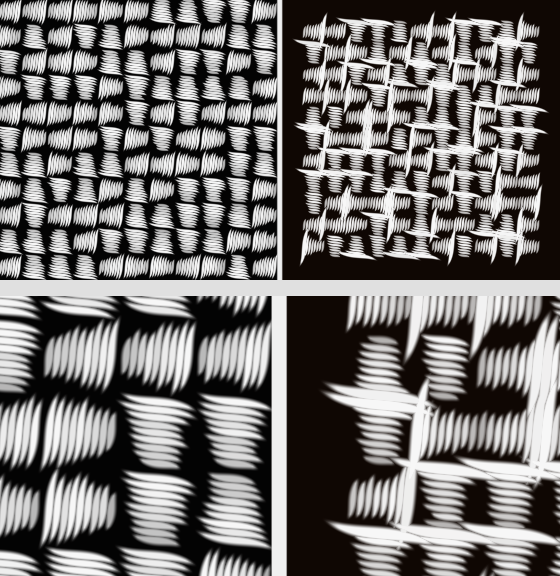
Top: the whole. Bottom: its middle third, enlarged.
Write a Shadertoy shader that draws this pattern.

```glsl
const float CELLS = 11.0;                        // repeats across and down in each panel
const float LEFT_PITCH = 0.0914;                 // all lengths below: canvas height = 1
const vec2 LEFT_CORNER = vec2(-0.0147, 0.001);
const float RIGHT_PITCH = 0.0768;
const vec2 RIGHT_CORNER = vec2(1.0816, 0.0816);
const float DIVIDER_X = 0.999;
const float DIVIDER_HALF = 0.009;
const float SOFTNESS = 0.0032;
const float HOOK = 0.25;                         // end displacement relative to half length
const float LONG_CHANCE = 0.8;
const vec3 LEFT_GROUND = vec3(0.012, 0.01, 0.01);
const vec3 RIGHT_GROUND = vec3(0.06, 0.028, 0.012);
const vec3 INK = vec3(0.97);
const vec3 DIVIDER = vec3(0.94);

float hash(vec2 p) {
    vec3 q = fract(vec3(p.xyx) * 0.1031);
    q += dot(q, q.yzx + 33.33);
    return fract((q.x + q.y) * q.z);
}

// Tapered S-shaped stroke along x
float stroke(vec2 q, float halfLength, float halfWidth, float soft) {
    float t = q.x / halfLength;
    if (abs(t) > 1.0) return 0.0;
    float bend = -HOOK * halfLength * t * (0.35 + 0.65 * t * t);
    float edge = abs(q.y - bend) - halfWidth * (1.0 - t * t);
    return (1.0 - smoothstep(-soft, soft, edge)) * (1.0 - smoothstep(0.7, 1.0, abs(t)));
}

// Stack of strokes that lengthen along y
float stack(vec2 q, vec2 id, bool woven, float soft) {
    float ink = 0.0;
    float count = woven ? 8.0 : 9.0;
    float tail = woven && hash(id + 71.0) < LONG_CHANCE ? 1.0 : 0.0;
    for (float i = 0.0; i < count; i++) {
        float u = i / (count - 1.0);
        vec2 seed = id * 13.0 + vec2(i, i * 3.0 + 5.0);
        vec2 jitter = vec2(hash(seed), hash(seed + 47.0)) - 0.5;
        float growth = tail * pow(u, 10.0);
        float halfLength = woven ? mix(0.31, 0.45, u) + 0.52 * growth
                                 : mix(0.32, 0.54, u);
        halfLength += 0.1 * jitter.x;
        float halfWidth = 0.056 + 0.045 * growth;
        vec2 center = vec2(0.07 * jitter.y, (u - 0.5) * (woven ? 0.86 : 0.8));
        float shade = mix(0.76, 1.0, sqrt(u)) + 0.12 * jitter.y;
        ink = max(ink, min(shade, 1.0) * stroke(q - center, halfLength, halfWidth, soft));
    }
    return ink;
}

// Grid of stacks, each turned by a random quarter turn
float weave(vec2 p, bool woven, float soft) {
    float ink = 0.0;
    vec2 home = floor(p);
    for (int y = -1; y <= 1; y++) {
        for (int x = -1; x <= 1; x++) {
            vec2 id = home + vec2(x, y);
            if (any(lessThan(id, vec2(0.0))) || any(greaterThanEqual(id, vec2(CELLS)))) continue;
            vec2 q = p - id - 0.5;
            float panelSeed = woven ? 101.0 : 19.0;
            int turn = int(4.0 * hash(id + panelSeed));
            if ((turn & 1) == 1) q = vec2(-q.y, q.x);
            if ((turn & 2) == 2) q = -q;
            ink = max(ink, stack(q, id + panelSeed, woven, soft));
        }
    }
    return ink;
}

void mainImage(out vec4 fragColor, in vec2 fragCoord) {
    vec2 p = fragCoord / iResolution.y;
    float pixel = 1.0 / iResolution.y;
    bool woven = p.x > DIVIDER_X;
    float pitch = woven ? RIGHT_PITCH : LEFT_PITCH;
    vec2 corner = woven ? RIGHT_CORNER : LEFT_CORNER;
    float soft = max(SOFTNESS, 0.75 * pixel) / pitch;

    vec3 ground = woven ? RIGHT_GROUND : LEFT_GROUND;
    vec3 color = mix(ground, INK, weave((p - corner) / pitch, woven, soft));

    // Divider between the panels
    float gap = abs(p.x - DIVIDER_X) - DIVIDER_HALF;
    color = mix(DIVIDER, color, smoothstep(-pixel, pixel, gap));
    fragColor = vec4(color, 1.0);
}
```
